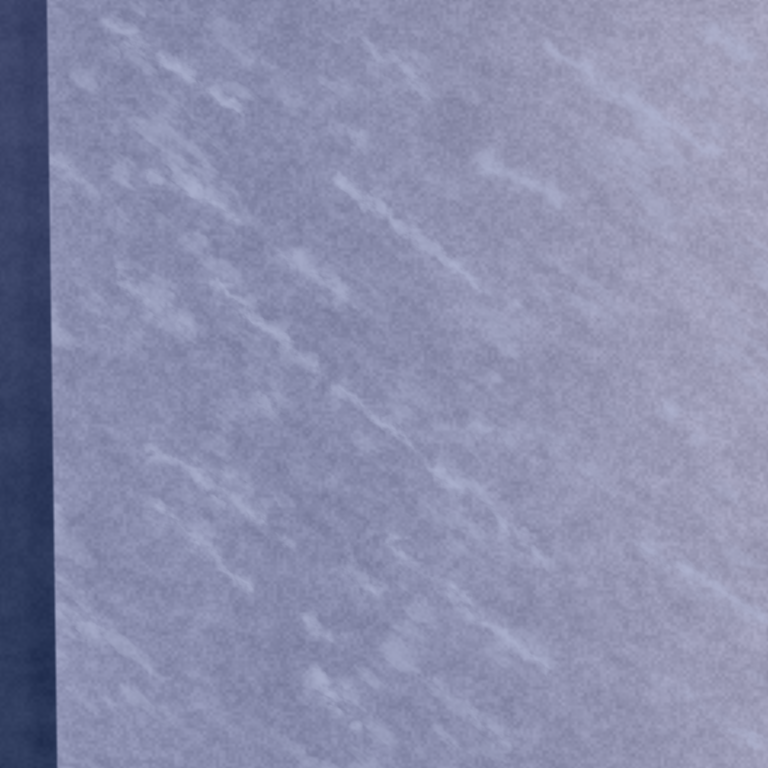
Reproduce this texture procedurally as a WebGL 2 fragment shader.

```glsl
#version 300 es
precision highp float;
// Blue-grey stone slab with pale slanting veins, beside a dark vertical strip.
#define EDGE_BOTTOM 0.0745
#define EDGE_TOP 0.0610
#define GRAIN_SCALE 240.0
#define GRAIN_AMOUNT 0.096
#define CLOUD_AMOUNT 0.045
#define STREAK_AMOUNT 0.45
#define FLECK_AMOUNT 0.50
#define VEIN_AMOUNT 0.62
#define VEIN_COUNT 12
#define PATCH_COUNT 16
uniform vec2 u_resolution;
out vec4 fragColor;

const vec3 SLATE = vec3(0.522, 0.538, 0.665);
const vec3 WARM_LIGHT = vec3(0.648, 0.640, 0.735);
const vec3 VEIN_PALE = vec3(0.685, 0.710, 0.822);
const vec3 STRIP_TOP = vec3(0.245, 0.278, 0.420);
const vec3 STRIP_BOTTOM = vec3(0.178, 0.228, 0.358);
const vec2 ALONG = vec2(0.81, -0.59);

// Main veins: start and end of each
const vec4 VEINS[VEIN_COUNT] = vec4[](
    vec4(.137, .967, .306, .863), vec4(.195, .779, .312, .720),
    vec4(.443, .766, .684, .586), vec4(.365, .677, .464, .610),
    vec4(.280, .629, .703, .277), vec4(.195, .421, .378, .297),
    vec4(.208, .339, .326, .238), vec4(.501, .297, .710, .130),
    vec4(.710, .941, .931, .798), vec4(.417, .115, .465, .065),
    vec4(.833, .290, 1.0, .193), vec4(.638, .785, .730, .740));
// Small patches: centre and half length
const vec3 PATCHES[PATCH_COUNT] = vec3[](
    vec3(.10, .765, .025), vec3(.195, .61, .05), vec3(.352, .475, .006),
    vec3(.892, .447, .03), vec3(.755, .398, .045), vec3(.312, .362, .045),
    vec3(.417, .177, .02), vec3(.47, .245, .02), vec3(.52, .911, .05),
    vec3(.94, .945, .03), vec3(.97, .525, .03), vec3(.635, .435, .02),
    vec3(.45, .83, .012), vec3(.94, .065, .06), vec3(.64, .055, .03),
    vec3(.10, .195, .03));

float hash(vec2 cell) {
    vec3 q = fract(vec3(cell.xyx) * 0.1031);
    q += dot(q, q.yzx + 33.33);
    return fract((q.x + q.y) * q.z);
}

float valueNoise(vec2 p) {
    vec2 cell = floor(p), f = fract(p);
    f = f * f * (3.0 - 2.0 * f);
    return mix(mix(hash(cell), hash(cell + vec2(1, 0)), f.x),
               mix(hash(cell + vec2(0, 1)), hash(cell + vec2(1, 1)), f.x), f.y);
}

float fbm(vec2 p) {
    float sum = 0.0;
    for (float weight = 0.533; weight > 0.06; weight *= 0.5) {
        sum += weight * valueNoise(p);
        p = mat2(1.6, 1.2, -1.2, 1.6) * p + 17.3;
    }
    return sum;
}

// Noise stretched along the slant of the stone
float slantNoise(vec2 p, vec2 scale) {
    return fbm(vec2(dot(p, ALONG), dot(p, vec2(-ALONG.y, ALONG.x))) * scale);
}

float segmentDistance(vec2 p, vec2 a, vec2 b) {
    vec2 ab = b - a;
    return length(p - a - ab * clamp(dot(p - a, ab) / dot(ab, ab), 0.0, 1.0));
}

// x: ragged vein cores, y: wide zones around them that hold flecks
vec2 veinMasks(vec2 p) {
    vec2 ragged = p + 0.024 * (vec2(fbm(p * 46.0), fbm(p * 46.0 + 41.0)) - 0.5);
    vec2 sum = vec2(0.0);
    for (int i = 0; i < VEIN_COUNT; i++) {
        vec4 v = VEINS[i];
        float width = 0.0046 + 0.0006 / distance(v.xy, v.zw);
        float d = segmentDistance(ragged, v.xy, v.zw);
        sum += vec2(exp(-d * d / (width * width)), exp(-d * d / 0.0005));
    }
    for (int i = 0; i < PATCH_COUNT; i++) {
        vec3 s = PATCHES[i];
        float d = segmentDistance(ragged, s.xy - ALONG * s.z, s.xy + ALONG * s.z);
        sum += vec2(0.75 * exp(-d * d / 0.00007), exp(-d * d / 0.0005));
    }
    float broken = smoothstep(0.30, 0.62, slantNoise(p + 3.0, vec2(34.0, 62.0)));
    return min(sum, 1.0) * vec2(mix(0.2, 1.0, broken), 1.0);
}

vec3 slabColor(vec2 p, float grain, float edgeDistance) {
    float light = smoothstep(0.32, 1.15, p.x + 0.20 * (p.y - 0.5));
    vec3 color = mix(SLATE, WARM_LIGHT, 0.85 * light);
    color += 0.035 * exp(-7.0 * length(p - vec2(0.07, 0.15)));
    color += CLOUD_AMOUNT * (fbm(p * 8.0 + 3.0) - 0.5) + GRAIN_AMOUNT * grain;
    color += 0.065 * (slantNoise(p + 5.0, vec2(30.0, 56.0)) - 0.5);
    // Streaks over the whole slab, flecks near the veins, then the veins
    float streak = smoothstep(0.52, 0.78, slantNoise(p + 0.4, vec2(17.0, 46.0)))
                 * smoothstep(0.28, 0.62, fbm(p * 7.0 + 23.0));
    float fleck = smoothstep(0.48, 0.72, slantNoise(p + 1.7, vec2(36.0, 58.0)));
    vec2 vein = veinMasks(p);
    float fade = 1.0 - 0.25 * light;
    color = mix(color, VEIN_PALE, STREAK_AMOUNT * fade * streak);
    color = mix(color, VEIN_PALE, FLECK_AMOUNT * fade * fleck * vein.y);
    color = mix(color, VEIN_PALE + 0.02 * light, VEIN_AMOUNT * fade * vein.x);
    return color + 0.025 * exp(-edgeDistance * 130.0);
}

vec3 stripColor(vec2 p, float grain, float edgeDistance) {
    vec3 color = mix(STRIP_BOTTOM, STRIP_TOP, smoothstep(0.1, 0.95, p.y));
    color += 0.06 * (fbm(p * vec2(18.0, 28.0)) - 0.45) + 0.45 * GRAIN_AMOUNT * grain;
    return color - 0.025 * smoothstep(-0.045, -0.025, edgeDistance);
}

void main() {
    vec2 p = gl_FragCoord.xy / u_resolution;
    float edge = p.x - mix(EDGE_BOTTOM, EDGE_TOP, p.y);
    float grain = mix(valueNoise(p * GRAIN_SCALE), valueNoise(p * GRAIN_SCALE * 0.47), 0.4) - 0.5;
    float softness = max(0.0025, 0.8 / u_resolution.x);
    vec3 color = mix(stripColor(p, grain, edge), slabColor(p, grain, max(edge, 0.0)),
                     smoothstep(-softness, softness, edge));
    fragColor = vec4(color, 1.0);
}
```
